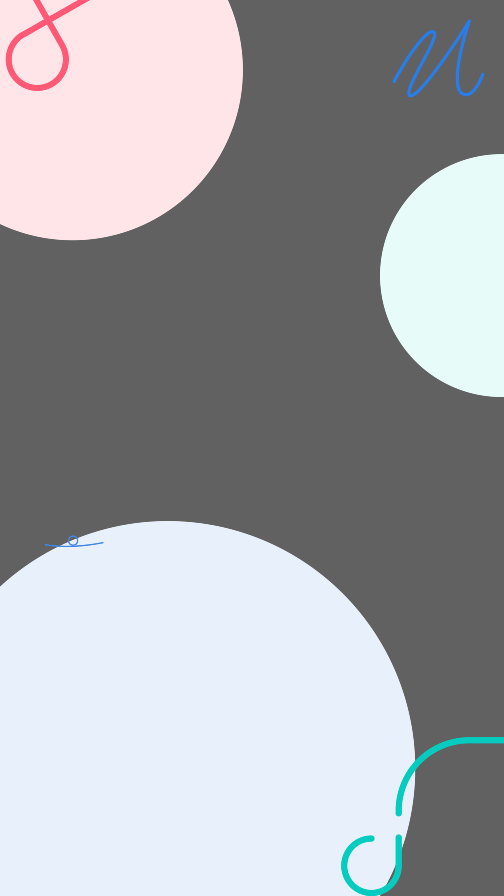
This background is drawn by a Shadertoy shader. Its source:

```glsl
// Three pastel discs on flat grey, decorated with looping pen strokes.

const float PI = 3.14159;

// Distance to a straight stroke from a to b
float segment(vec2 p, vec2 a, vec2 b) {
    vec2 pa = p - a, ba = b - a;
    return length(pa - ba * clamp(dot(pa, ba) / dot(ba, ba), 0.0, 1.0));
}

// Distance to an arc centred on the angle mid, reaching spread to both sides
float arc(vec2 p, vec2 center, float radius, float mid, float spread) {
    vec2 d = p - center;
    float a = atan(d.y, d.x) - mid;
    a -= 2.0 * PI * floor(a / (2.0 * PI) + 0.5);
    a = clamp(a, -spread, spread) + mid;
    return length(d - radius * vec2(cos(a), sin(a)));
}

// Distance to a cubic Bezier curve, walked in short segments
float bezier(vec2 p, vec2 a, vec2 b, vec2 c, vec2 d) {
    float dist = 1e5;
    vec2 last = a;
    for (int i = 1; i <= 16; i++) {
        float t = float(i) / 16.0, s = 1.0 - t;
        vec2 next = s * s * s * a + 3.0 * s * t * (s * b + t * c) + t * t * t * d;
        dist = min(dist, segment(p, last, next));
        last = next;
    }
    return dist;
}

// Pink ribbon: a round loop whose two tails cross
float ribbon(vec2 p) {
    float d = arc(p, vec2(7.4, 166.0), 5.67, -0.585 * PI, 0.75 * PI);
    d = min(d, segment(p, vec2(4.6, 170.9), vec2(22.0, 180.8)));
    return min(d, segment(p, vec2(12.33, 168.8), vec2(5.4, 181.0)));
}

// Teal hook below a rounded corner
float hook(vec2 p) {
    float d = arc(p, vec2(93.1, 16.9), 14.0, 0.75 * PI, 0.25 * PI);
    d = min(d, segment(p, vec2(93.1, 30.9), vec2(102.0, 30.9)));
    d = min(d, segment(p, vec2(79.1, 16.9), vec2(79.1, 16.4)));
    d = min(d, segment(p, vec2(79.1, 11.6), vec2(79.1, 6.0)));
    return min(d, arc(p, vec2(73.7, 6.0), 5.4, -0.75 * PI, 0.75 * PI));
}

// Blue zigzag scribble
float scribble(vec2 p) {
    vec2 crest = vec2(85.9, 171.5), valley = vec2(81.3, 158.8);
    vec2 peak = vec2(93.1, 173.6), bowl = vec2(92.8, 159.0);
    float d = bezier(p, vec2(78.2, 161.6), vec2(79.9, 165.0), vec2(84.3, 171.8), crest);
    d = min(d, bezier(p, crest, vec2(88.0, 171.1), vec2(79.9, 160.2), valley));
    d = min(d, bezier(p, valley, vec2(82.9, 157.9), vec2(91.2, 170.4), peak));
    d = min(d, bezier(p, peak, vec2(91.7, 169.4), vec2(88.7, 158.3), bowl));
    return min(d, bezier(p, bowl, vec2(94.2, 159.5), vec2(95.1, 161.3), vec2(95.8, 163.0)));
}

// Thin flourish with a tiny ring
float flourish(vec2 p) {
    float d = bezier(p, vec2(9.0, 69.7), vec2(12.0, 69.2), vec2(15.7, 69.2), vec2(20.4, 70.1));
    return min(d, abs(length(p - vec2(14.5, 70.5)) - 0.9));
}

// Lay a colour over the base wherever the signed distance is negative
vec3 paint(vec3 base, vec3 color, float d) {
    float pixel = 100.0 / iResolution.x;
    return mix(base, color, smoothstep(0.5, -0.5, d / pixel));
}

void mainImage(out vec4 fragColor, in vec2 fragCoord) {
    // Percent of the canvas width
    vec2 p = 100.0 * fragCoord / iResolution.x;
    vec3 color = vec3(0.38);

    // Discs
    color = paint(color, vec3(1.0, 0.894, 0.91), length(p - vec2(14.4, 163.9)) - 33.8);
    color = paint(color, vec3(0.906, 0.988, 0.973), length(p - vec2(99.5, 123.1)) - 24.1);
    color = paint(color, vec3(0.91, 0.941, 0.988), length(p - vec2(33.3, 25.3)) - 49.1);

    // Pen strokes
    color = paint(color, vec3(1.0, 0.35, 0.46), ribbon(p) - 0.6);
    color = paint(color, vec3(0.02, 0.8, 0.75), hook(p) - 0.62);
    color = paint(color, vec3(0.16, 0.49, 0.91), scribble(p) - 0.32);
    color = paint(color, vec3(0.25, 0.53, 0.9), flourish(p) - 0.14);

    fragColor = vec4(color, 1.0);
}
```
